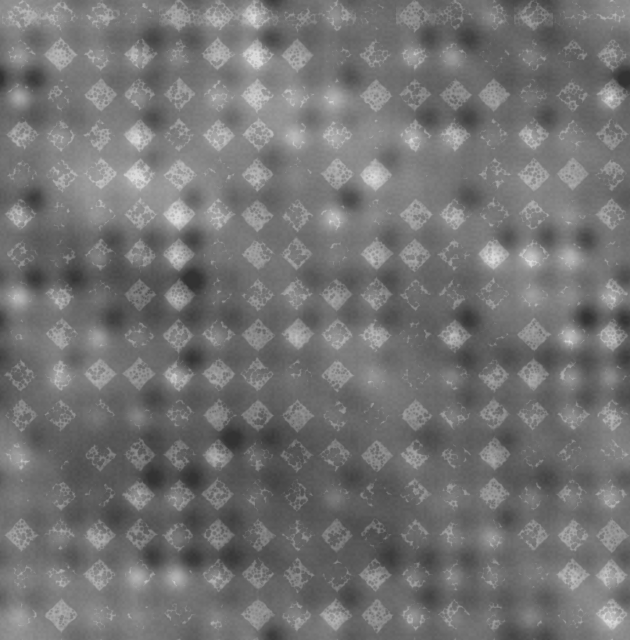
Reproduce this texture procedurally as a Shadertoy shader.

```glsl
const float REPEATS = 16.0;              // studs across and down
const vec2  PHASE = vec2(0.05, 0.13);    // grid offset, in cells
const float HALF_DIAGONAL = 0.42;        // stud size, in cells
const float EDGE_BLUR = 0.045;
const float BASE_TONE = 0.452;
const float CLOUD_CONTRAST = 0.42;
const float GLOW = 0.24;
const float SHADOW = 0.20;
const float CRUST_TONE = 0.135;
const float GRAIN_TONE = 0.035;
const vec2  SHADOW_OFFSET = vec2(0.34, 0.40);
const vec2  GLOW_OFFSET = vec2(-0.06, -0.07);
const float SPREAD = 9.0;                // falloff of glow and shadow

vec2 hash2(vec2 p) {
    vec2 k = vec2(dot(p, vec2(127.1, 311.7)), dot(p, vec2(269.5, 183.3)));
    return fract(sin(k) * 43758.55);
}

// Smooth value noise that wraps after a whole period
float valueNoise(vec2 uv, float period, float seed) {
    vec2 p = uv * period;
    vec2 i = floor(p), f = p - i;
    f = f * f * f * (f * (f * 6.0 - 15.0) + 10.0);
    vec2 a = mod(i, period), b = mod(i + 1.0, period);
    float low = mix(hash2(a + seed).x, hash2(vec2(b.x, a.y) + seed).x, f.x);
    float high = mix(hash2(vec2(a.x, b.y) + seed).x, hash2(b + seed).x, f.x);
    return mix(low, high, f.y);
}

// Distance to the nearest wrapped feature point
float cellular(vec2 uv, float period) {
    vec2 p = uv * period;
    vec2 i = floor(p), f = p - i;
    float nearest = 2.0;
    for (int y = -1; y <= 1; y++)
    for (int x = -1; x <= 1; x++) {
        vec2 o = vec2(x, y);
        vec2 r = o + hash2(mod(i + o, period) + 7.3) - f;
        nearest = min(nearest, dot(r, r));
    }
    return sqrt(nearest);
}

// Broad mottling; the whole-number shear keeps it periodic
float clouds(vec2 uv) {
    vec2 sheared = vec2(uv.x + uv.y, uv.y);
    return 0.40 * valueNoise(sheared, 4.0, 3.1)
         + 0.32 * valueNoise(uv, 7.0, 11.7)
         + 0.20 * valueNoise(sheared, 13.0, 23.9)
         + 0.08 * valueNoise(uv, 29.0, 37.3);
}

// Light and shade of the soft bumps around a point
float relief(vec2 grid) {
    float tone = 0.0;
    for (int y = -1; y <= 1; y++)
    for (int x = -1; x <= 1; x++) {
        vec2 id = floor(grid) + vec2(x, y);
        vec2 wrapped = mod(id, REPEATS);
        vec2 q = grid - id - 0.5;
        float cluster = valueNoise((wrapped + 0.5) / REPEATS, 5.0, 51.0);
        float raised = pow(hash2(wrapped + 2.7).x, 1.7) * (0.35 + 1.1 * cluster);
        vec2 lit = q - GLOW_OFFSET, shade = q - SHADOW_OFFSET;
        tone += raised * (GLOW * exp(-SPREAD * 1.5 * dot(lit, lit))
                        - SHADOW * exp(-SPREAD * dot(shade, shade)));
    }
    return tone;
}

// Flaky diamond deposit, worn differently in every cell
float crust(vec2 grid, vec2 uv) {
    vec2 id = mod(floor(grid), REPEATS);
    vec2 q = fract(grid) - 0.5;
    float patches = valueNoise(uv, 112.0, 61.0);
    float lace = cellular(uv, 176.0);
    q += 0.05 * (hash2(id + 5.9) - 0.5);
    float d = abs(q.x) + abs(q.y) - HALF_DIAGONAL + 0.07 * (patches - 0.5);
    float diamond = 1.0 - smoothstep(-EDGE_BLUR, EDGE_BLUR, d);

    // One row carries a continuous strip of deposit
    float strip = smoothstep(0.956, 0.964, uv.y)
                * (1.0 - smoothstep(0.975, 1.0, uv.y));
    float rim = exp(-180.0 * (d + 0.06) * (d + 0.06));
    float wear = 0.6 * hash2(id + 9.4).y + 0.35 * valueNoise(uv, 38.0, 71.0);
    float cover = 0.5 * lace + 0.55 * patches + 0.15 * rim - wear;
    float flakes = smoothstep(-0.08, 0.32, cover);
    return max(diamond, 0.6 * strip) * flakes * (0.6 + 0.7 * lace);
}

void mainImage(out vec4 fragColor, in vec2 fragCoord) {
    vec2 uv = fragCoord / iResolution.xy;
    vec2 grid = uv * REPEATS - PHASE;

    float tone = BASE_TONE + CLOUD_CONTRAST * (clouds(uv) - 0.5);
    tone += relief(grid);
    tone += CRUST_TONE * crust(grid, uv);

    // Fine surface grain
    tone += GRAIN_TONE * (valueNoise(uv, 240.0, 83.0) - 0.5);
    fragColor = vec4(vec3(clamp(tone, 0.2, 0.85)), 1.0);
}
```
